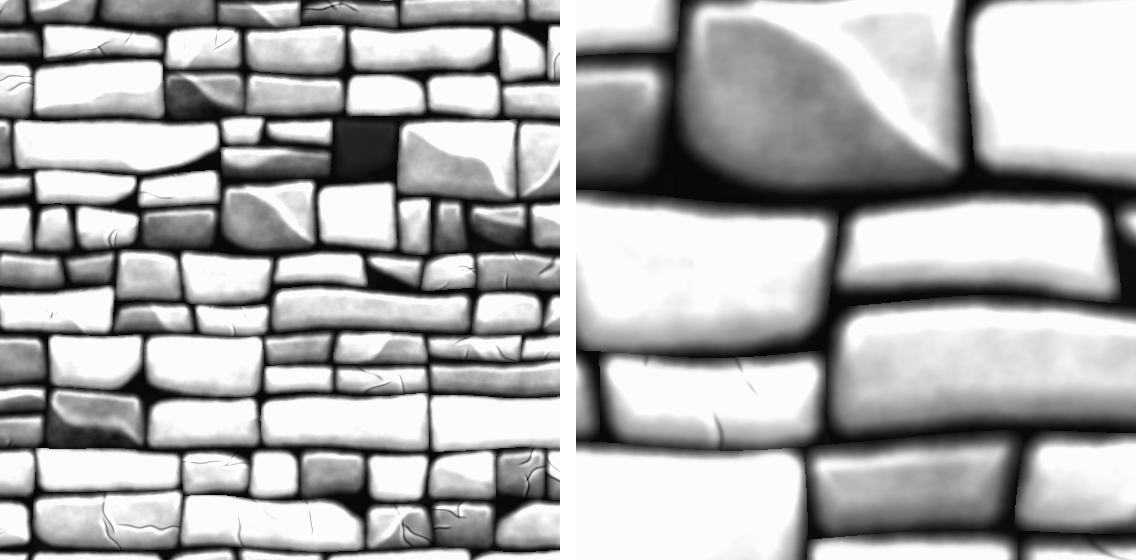
Left: the whole. Right: its middle third, enlarged.
A Shadertoy shader for this texture:

```glsl
float rand(float id, float salt) {
    float n = fract((id + salt * 17.37) * 0.1031);
    n *= n + 33.33;
    return fract(n * (n + n));
}

vec2 gradientAt(vec2 cell) {
    vec3 h = fract(cell.xyx * vec3(0.1031, 0.1030, 0.0973));
    h += dot(h, h.yzx + 33.33);
    float angle = 6.2832 * fract((h.x + h.y) * h.z);
    return vec2(cos(angle), sin(angle));
}

float gradientNoise(vec2 p) {
    vec2 i = floor(p), f = p - i;
    vec2 u = f * f * f * (f * (f * 6.0 - 15.0) + 10.0);
    vec2 e = vec2(1, 0);
    return mix(mix(dot(gradientAt(i), f), dot(gradientAt(i + e), f - e), u.x),
               mix(dot(gradientAt(i + e.yx), f - e.yx), dot(gradientAt(i + 1.0), f - 1.0), u.x), u.y);
}

float fbm(vec2 p) {
    float sum = 0.0, weight = 0.6;
    for (int i = 0; i < 4; i++) {
        sum += weight * gradientNoise(p);
        p = p * 2.03 + 11.7;
        weight *= 0.5;
    }
    return sum;
}

float bump(float x, float width) {
    return exp(-x * x / (width * width));
}

float courseEdge(float k) {
    return k + 0.4 * rand(k + 40.0, 1.0);
}

// Splits a wall course again and again until a single stone is left
float findStone(vec2 p, out vec2 lo, out vec2 hi) {
    float y = p.y * 5.0 + 0.3;
    float k = floor(y);
    if (y < courseEdge(k)) k -= 1.0;
    lo = vec2(-0.15 - 0.2 * rand(k + 3.0, 2.0), (courseEdge(k) - 0.3) / 5.0);
    hi = vec2(1.25, (courseEdge(k + 1.0) - 0.3) / 5.0);
    float id = k + 10.0;
    for (int i = 0; i < 9; i++) {
        vec2 size = hi - lo;
        float r = rand(id, 3.0);
        if (size.x * size.y < mix(0.01, 0.045, r * r) && size.x < size.y * 4.5) break;
        bool splitWidth = size.x > size.y * mix(1.5, 3.8, rand(id, 4.0)) || size.y < 0.105;
        vec2 cut = mix(lo, hi, mix(0.36, 0.64, rand(id, 5.0)));
        bool upper = splitWidth ? p.x > cut.x : p.y > cut.y;
        if (splitWidth) {
            if (upper) lo.x = cut.x; else hi.x = cut.x;
        } else {
            if (upper) lo.y = cut.y; else hi.y = cut.y;
        }
        id = id * 2.0 + (upper ? 1.0 : 0.0);
    }
    return id;
}

// Rounded block with leaning sides and one clipped corner
float stoneDistance(vec2 q, vec2 extent, float id) {
    vec2 corner = sign(vec2(rand(id, 6.0), rand(id, 7.0)) - 0.5);
    vec2 lean = 0.5 + 0.5 * corner * clamp(q / extent, -1.0, 1.0);
    vec2 sides = extent - vec2(0.011, 0.009) * vec2(rand(id, 8.0), rand(id, 9.0)) * lean.yx;
    float radius = min(0.018, 0.5 * min(sides.x, sides.y));
    vec2 b = abs(q) - sides + radius;
    float block = length(max(b, 0.0)) + min(max(b.x, b.y), 0.0) - radius;
    vec2 slope = normalize(vec2(mix(0.3, 1.0, rand(id, 10.0)), 1.0));
    float clip = dot(q * corner, slope) - dot(extent, slope) + 0.045 * pow(rand(id, 11.0), 3.0);
    float blend = max(0.012 - abs(block - clip), 0.0);
    return max(block, clip) + blend * blend / 0.048;
}

// Hairline fractures: soft dark line with a lit lip
float cracks(vec2 q, vec2 extent, float id) {
    float shade = 0.0;
    for (float j = 0.0; j < 3.0; j++) {
        float angle = 6.2832 * rand(id, 20.0 + j);
        vec2 n = vec2(cos(angle), sin(angle));
        vec2 c = q - extent * 0.9 * (vec2(rand(id, 24.0 + j), rand(id, 28.0 + j)) - 0.5);
        float line = dot(c, n) + 0.016 * gradientNoise(q * 24.0 + id + j * 5.0);
        float reach = smoothstep(-0.004, 0.012, dot(c, vec2(-n.y, n.x)));
        shade += reach * (0.2 * bump(line - 0.005, 0.004) - 0.36 * bump(line, 0.0018));
    }
    return shade;
}

void mainImage(out vec4 fragColor, in vec2 fragCoord) {
    vec2 uv = fragCoord / iResolution.xy;
    vec2 p = uv + 0.014 * vec2(gradientNoise(uv * 7.0), gradientNoise(uv * 6.0 + 31.0));
    vec2 lo, hi;
    float id = findStone(p, lo, hi);
    vec2 q = p - 0.5 * (lo + hi);
    vec2 extent = 0.5 * (hi - lo) - mix(vec2(-0.003, -0.002), vec2(0.0, 0.003), rand(id, 12.0));
    q.y += q.x * 0.05 * (rand(id, 13.0) - 0.5);
    float d = stoneDistance(q, extent, id) + 0.004 * fbm(uv * 24.0);
    float height = clamp(q.y / extent.y, -1.0, 1.0);

    // Face tone with soft weathering
    float stain = fbm(uv * vec2(14.0, 19.0) + id * 1.7);
    float tone = mix(0.5, 1.36, rand(id, 14.0)) + 0.12 * height + 0.32 * stain;
    tone += 0.08 * fbm(uv * 50.0);

    // Darker chiselled facet below a bright ridge
    if (rand(id, 15.0) < 0.35) {
        vec2 up = normalize(vec2(2.4 * (rand(id, 16.0) - 0.5), 1.0));
        float facet = dot(q, up) + 0.04 * gradientNoise(q * 10.0 + id) - extent.y * 0.6 * (rand(id, 17.0) - 0.4);
        tone -= 0.28 * smoothstep(0.006, -0.006, facet) * smoothstep(-0.14, 0.0, facet);
        tone += 0.22 * bump(facet - 0.008, 0.008);
    }
    if (rand(id, 18.0) < 0.25) tone += cracks(q, extent, id);

    // Rounded edges: shaded sides and foot, lit upper rim
    float foot = mix(0.036, 0.014, smoothstep(-1.0, 0.6, height));
    tone *= mix(0.6, 1.0, smoothstep(0.0, -foot, d));
    tone += 0.36 * bump(d + 0.012, 0.005) * smoothstep(0.0, 0.9, height);
    if (rand(id, 19.0) < 0.025) tone *= 0.1;

    // Deep joints fade to black
    float joint = 0.03 + 0.08 * max(stain, 0.0);
    float value = mix(joint, clamp(tone, 0.0, 0.99), smoothstep(0.005, -0.009, d));
    fragColor = vec4(vec3(value), 1.0);
}
```
